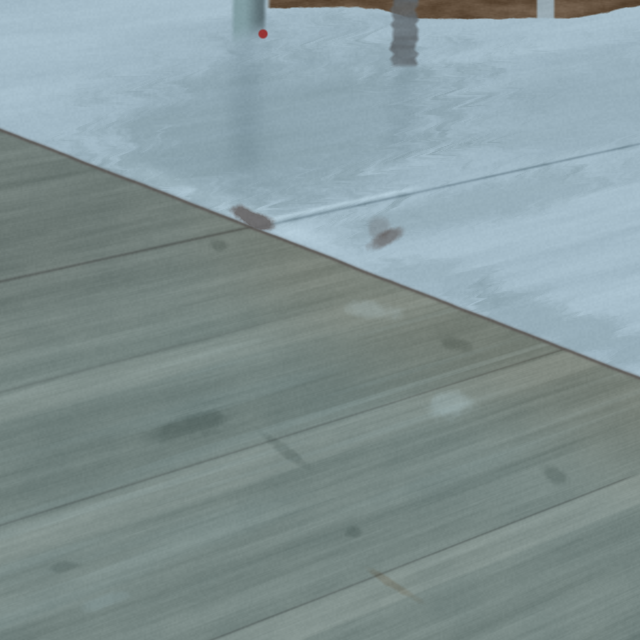
Reproduce this texture procedurally as a WebGL 1 fragment shader.

```glsl
precision highp float;
// Two paved surfaces: dry grey-green boards below a slanted joint, wet blue slabs above.
// A fan coordinate gives every streak and seam its slope; stretched value noise
// supplies the grain, while soft ellipses add stains, puddles and reflections.

uniform vec2 u_resolution;

float hash(vec2 p) {
  vec3 h = fract(vec3(p.xyx) * 0.1031);
  h += dot(h, h.yzx + 33.33);
  return fract((h.x + h.y) * h.z);
}

float noise(vec2 p) {
  vec2 i = floor(p), f = fract(p);
  f = f * f * (3.0 - 2.0 * f);
  return mix(mix(hash(i), hash(i + vec2(1.0, 0.0)), f.x),
             mix(hash(i + vec2(0.0, 1.0)), hash(i + vec2(1.0, 1.0)), f.x), f.y);
}

// Layered noise, centred on zero
float fbm(vec2 p) {
  float sum = 0.0, amp = 0.5;
  for (int i = 0; i < 4; i++) {
    sum += amp * (noise(p) - 0.5);
    p = p * 2.03 + 17.7;
    amp *= 0.55;
  }
  return sum;
}

// Height at which the streak through p meets the left side
float fanHeight(vec2 p) {
  return (p.y - 0.3575 * p.x) / (1.0 - 0.25 * p.x);
}

float band(float v, float lo, float hi, float soft) {
  return smoothstep(lo - soft, lo + soft, v) * (1.0 - smoothstep(hi - soft, hi + soft, v));
}

float line(float d, float width) {
  return exp(-d * d / (width * width));
}

// Ragged soft ellipse, sheared along a slope
float stain(vec2 p, vec2 centre, vec2 radius, float slope) {
  vec2 d = p - centre;
  d.y -= slope * d.x;
  float r = length(d / radius) + 0.9 * fbm(p * 45.0);
  return 1.0 - smoothstep(0.45, 1.25, r);
}

vec3 dryBoards(vec2 p, float c, float edge) {
  vec3 col = mix(vec3(0.455, 0.515, 0.503), vec3(0.425, 0.472, 0.457),
                 smoothstep(0.36, 0.62, c));
  // Worn warm strip beside the joint
  col = mix(col, vec3(0.465, 0.485, 0.445),
            0.65 * smoothstep(-0.24, -0.02, edge) * smoothstep(0.22, 0.5, p.x));
  // Boards of differing paleness
  float pale = band(c, 0.34, 0.383, 0.006) * (1.0 - 0.6 * p.x)
             + band(c, 0.118, 0.174, 0.008) * 0.8
             + band(c, -0.192, -0.131, 0.004)
             + band(c, 0.43, 0.475, 0.02) * 0.4;
  col += pale * vec3(0.045, 0.041, 0.039);
  col -= 0.018 * band(c, 0.19, 0.31, 0.03);
  // Long brushed grain
  col += 0.085 * fbm(vec2(p.x * 2.5, c * 42.0));
  col += 0.06 * fbm(vec2(p.x * 6.0 + 9.0, c * 130.0));
  col += 0.045 * fbm(p * 13.0) * vec3(1.0, 0.9, 0.8);
  float gleam = smoothstep(0.55, 0.85, noise(vec2(p.x * 3.0 + 4.0, c * 75.0)));
  col += 0.025 * gleam * band(c, 0.0, 0.36, 0.05) * vec3(0.8, 1.0, 1.15);
  // Seams between boards
  float seams = 0.9 * line(c - 0.56, 0.0028)
              + 0.55 * line(c - 0.179, 0.0024)
              + 0.65 * line(c + 0.129, 0.0024) * (1.0 - smoothstep(0.97, 1.0, p.x))
              + 0.35 * line(c - 0.387, 0.003) * (1.0 - smoothstep(0.2, 0.6, p.x));
  col -= seams * vec3(0.10, 0.12, 0.115);
  // Dark stains, then pale damp spots
  float dark = stain(p, vec2(0.30, 0.333), vec2(0.065, 0.020), 0.2)
             + stain(p, vec2(0.71, 0.463), vec2(0.026, 0.012), -0.2)
             + stain(p, vec2(0.866, 0.258), vec2(0.024, 0.013), -0.3)
             + stain(p, vec2(0.345, 0.616), vec2(0.016, 0.010), 0.0)
             + stain(p, vec2(0.553, 0.167), vec2(0.013, 0.010), 0.0)
             + stain(p, vec2(0.445, 0.297), vec2(0.040, 0.011), -0.7)
             + stain(p, vec2(0.104, 0.115), vec2(0.022, 0.009), 0.1);
  col -= 0.062 * dark;
  col -= vec3(0.03, 0.06, 0.08) * stain(p, vec2(0.617, 0.085), vec2(0.040, 0.008), -0.6);
  float damp = stain(p, vec2(0.58, 0.516), vec2(0.042, 0.014), -0.1)
             + stain(p, vec2(0.70, 0.366), vec2(0.042, 0.022), 0.0)
             + 0.6 * stain(p, vec2(0.16, 0.06), vec2(0.035, 0.012), 0.3);
  return col + damp * vec3(0.055, 0.07, 0.085);
}

vec3 wetSlabs(vec2 p, float c, float edge) {
  float streak = fbm(vec2(p.x * 3.0, c * 34.0));
  float fine = fbm(vec2(p.x * 8.0, c * 95.0));
  vec3 col = vec3(0.64, 0.73, 0.78) + 0.07 * streak + 0.03 * fine;
  // Broad dull reflections broken into streaks
  vec2 w = p + vec2(0.15, 0.03) * streak;
  float dull = stain(w, vec2(0.43, 0.80), vec2(0.31, 0.15), 0.12)
             + 0.5 * stain(w, vec2(0.90, 0.84), vec2(0.24, 0.09), 0.15)
             + 0.55 * stain(w, vec2(0.76, 0.685), vec2(0.25, 0.035), 0.22)
             + 0.6 * stain(w, vec2(0.90, 0.49), vec2(0.17, 0.045), -0.3)
             + 0.4 * stain(w, vec2(0.70, 0.565), vec2(0.10, 0.035), -0.2);
  col -= min(dull, 1.0) * (0.8 + 1.2 * streak) * vec3(0.105, 0.105, 0.115);
  float column = line(p.x - 0.385, 0.027) * band(p.y, 0.73, 0.96, 0.04)
               + 0.7 * line(p.x - 0.63, 0.025) * band(p.y, 0.75, 0.91, 0.03);
  col -= 0.045 * column;
  // Bright film along the joint and the cross seam
  col += 0.055 * line(edge - 0.018, 0.018) * band(p.x, 0.18, 0.52, 0.08);
  col += 0.09 * line(c - 0.566, 0.004) * band(p.x, 0.42, 0.64, 0.03);
  col -= 0.13 * line(c - 0.557, 0.0028) * (0.75 + noise(p * 30.0) * 0.4);
  // Muddy marks
  float mud = 1.2 * stain(p, vec2(0.392, 0.660), vec2(0.035, 0.014), -0.35)
            + 0.7 * stain(p, vec2(0.605, 0.628), vec2(0.026, 0.012), 0.4)
            + 0.3 * stain(p, vec2(0.59, 0.645), vec2(0.018, 0.018), 0.0);
  return mix(col, vec3(0.40, 0.39, 0.39), min(mud, 0.9));
}

// Timber rail, its rippled leg, and a teal post with a red spot
vec3 addFurniture(vec3 col, vec2 p, float soft) {
  float base = mix(0.988, 0.971, smoothstep(0.58, 0.66, p.x));
  base += 0.018 * smoothstep(0.88, 1.0, p.x) + 0.006 * fbm(p * 40.0);
  float rail = smoothstep(base - soft, base + soft, p.y) * smoothstep(0.415, 0.425, p.x);
  rail *= 1.0 - 0.85 * band(p.x, 0.839, 0.866, 0.003);
  vec3 timber = vec3(0.39, 0.32, 0.25) + 0.22 * fbm(p * vec2(22.0, 70.0));
  col = mix(col, timber, rail);
  float ripple = 0.006 * (noise(vec2(3.0, p.y * 130.0)) - 0.5);
  float leg = band(p.x + ripple, 0.612, 0.651, 0.004) * smoothstep(0.892, 0.902, p.y);
  float rungs = 0.65 + 0.35 * noise(vec2(p.x * 15.0, p.y * 150.0));
  col = mix(col, vec3(0.37, 0.40, 0.42), leg * rungs);
  float post = band(p.x, 0.364, 0.414, 0.005) * smoothstep(0.925, 0.965, p.y - 0.3 * (p.x - 0.38));
  vec3 teal = mix(vec3(0.49, 0.60, 0.62), vec3(0.33, 0.40, 0.42), smoothstep(0.38, 0.41, p.x));
  col = mix(col, teal, post * 0.9);
  float spot = 1.0 - smoothstep(0.005, 0.009, length(p - vec2(0.411, 0.947)));
  return mix(col, vec3(0.58, 0.20, 0.20), spot);
}

void main() {
  vec2 p = gl_FragCoord.xy / u_resolution;
  float soft = max(0.002, 1.0 / u_resolution.y);
  float c = fanHeight(p);
  float edge = p.y - (0.798 - 0.388 * p.x) + 0.003 * fbm(p * 14.0);
  vec3 wet = addFurniture(wetSlabs(p, c, edge), p, soft);
  vec3 col = mix(dryBoards(p, c, edge), wet, smoothstep(-soft, soft, edge));
  // Dark joint and surface grain
  col = mix(col, vec3(0.34, 0.32, 0.31), 0.75 * line(edge + 0.001, 0.0032));
  col += 0.022 * (noise(p * 300.0) - 0.5);
  gl_FragColor = vec4(clamp(col, 0.0, 1.0), 1.0);
}
```
